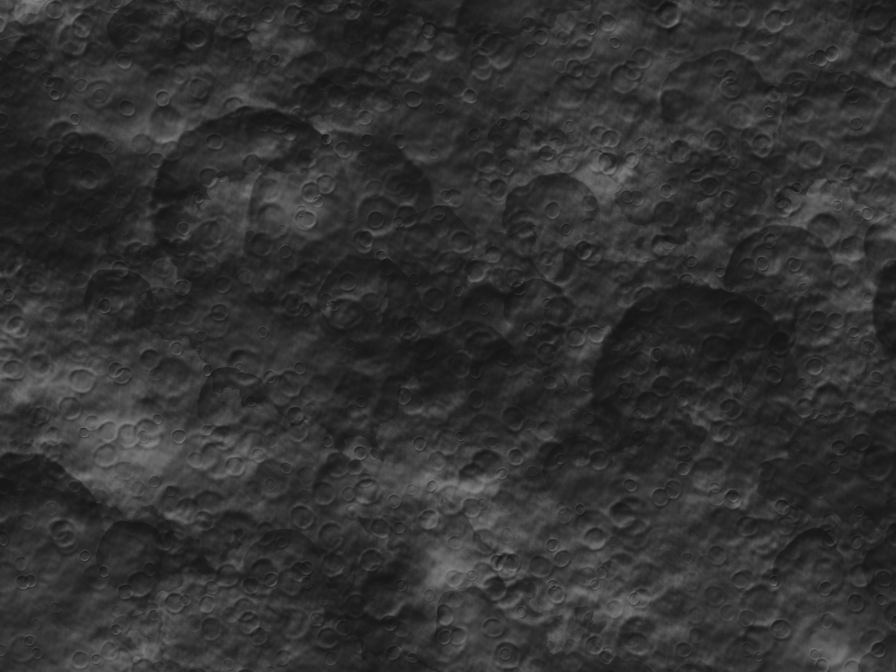
A WebGL 2 fragment shader for this texture:

```glsl
#version 300 es
precision highp float;

#define BASE_TONE 0.211
#define CONTRAST 0.38
#define LIGHT_DIR vec2(-0.29, 0.957)
#define BASIN_CELL 0.39
#define PIT_CELL 0.15
#define PIT_LAYERS 4
#define PIT_RELIEF 0.95
#define BASIN_SHADOW 1.75
#define BAND_SHADOW 1.15
#define PATCH_STRENGTH 2.4
#define ROCK_RELIEF 2.9
#define EDGE_WARP 0.016

uniform vec2 u_resolution;
out vec4 outColor;

// Integer hash giving three values in 0..1
vec3 hash3(vec2 cell, float seed) {
    uvec3 v = uvec3(ivec3(cell, seed));
    v = v * 1664525u + 1013904223u;
    v.x += v.y * v.z; v.y += v.z * v.x; v.z += v.x * v.y;
    v ^= v >> 16u;
    v.x += v.y * v.z; v.y += v.z * v.x; v.z += v.x * v.y;
    return vec3(v >> 8u) / 16777216.0;
}

float cornerSlope(vec2 cell, vec2 offset) {
    return dot(hash3(cell, 7.0).xy * 2.0 - 1.0, offset);
}

float gradientNoise(vec2 p) {
    vec2 i = floor(p), f = p - i;
    vec2 u = f * f * f * (f * (f * 6.0 - 15.0) + 10.0);
    vec2 e = vec2(1.0, 0.0);
    float low = mix(cornerSlope(i, f), cornerSlope(i + e.xy, f - e.xy), u.x);
    float high = mix(cornerSlope(i + e.yx, f - e.yx), cornerSlope(i + e.xx, f - e.xx), u.x);
    return mix(low, high, u.y);
}

float fbm(vec2 p, int octaves) {
    float sum = 0.0, amp = 1.0;
    for (int i = 0; i < octaves; i++) {
        sum += amp * gradientNoise(p);
        p = mat2(1.6, 1.2, -1.2, 1.6) * p + 17.3;
        amp *= 0.5;
    }
    return sum;
}

// Wide craters: x = shadow under the upper wall, y = light on the outer rim
vec2 basins(vec2 p, float cellSize, float density, float seed) {
    vec2 q = p / cellSize, home = floor(q), result = vec2(0.0);
    for (int k = 0; k < 9; k++) {
        vec2 cell = home + vec2(k % 3 - 1, k / 3 - 1);
        vec3 rnd = hash3(cell, seed), kind = hash3(cell, seed + 1.0);
        if (kind.x > density) continue;
        vec2 d = q - cell - rnd.xy;
        float len = max(length(d), 1e-4);
        float r = len / mix(0.25, 0.46, rnd.z);
        float facing = dot(d / len, LIGHT_DIR);
        float inside = 1.0 - smoothstep(0.96, 1.02, r);
        float wall = exp(-2.0 * max(1.0 - r, 0.0));
        float terrace = 0.25 * smoothstep(0.76, 0.81, r);
        float side = 0.25 + 0.75 * smoothstep(-0.5, 0.7, facing * r);
        float shadow = inside * (wall + terrace) * side * mix(0.6, 1.0, kind.y);
        result.x = max(result.x, shadow);
        result.y += (1.0 - inside) * exp(-6.0 * max(r - 1.0, 0.0)) * max(facing, 0.0);
    }
    return result;
}

// Small craters: raised rims and shaded bowls
float pits(vec2 p, float cellSize, float seed) {
    vec2 q = p / cellSize, home = floor(q);
    float pixel = 1.0 / (u_resolution.y * cellSize), shade = 0.0;
    for (int k = 0; k < 9; k++) {
        vec2 cell = home + vec2(k % 3 - 1, k / 3 - 1);
        vec3 rnd = hash3(cell, seed), kind = hash3(cell, seed + 1.0);
        if (kind.x > 0.82) continue;
        vec2 d = q - cell - rnd.xy;
        float len = max(length(d), 1e-4);
        float radius = mix(0.17, 0.45, rnd.z * rnd.z);
        float r = len / radius;
        float facing = dot(d / len, LIGHT_DIR);
        float width = max(0.15, 0.8 * pixel / radius);
        float inner = (r - 0.84) / width, outer = (r - 1.1) / width;
        float rim = 0.8 * exp(-outer * outer) - 1.1 * exp(-inner * inner);
        float bowl = (1.0 - smoothstep(0.8, 1.05, r)) * (0.15 + 0.5 * facing * r);
        shade += (facing * rim - bowl) * mix(0.25, 1.0, kind.y);
    }
    return shade;
}

void main() {
    vec2 p = gl_FragCoord.xy / u_resolution.y;
    vec2 warp = vec2(fbm(p * 12.0, 4), fbm(p * 12.0 + 41.7, 4));
    vec2 ground = p + EDGE_WARP * warp;

    // Pale dust patches with brighter cores
    float dust = fbm(p * vec2(2.6, 3.2) + 3.1, 6);
    float value = PATCH_STRENGTH * dust + 1.2 * smoothstep(0.1, 0.6, dust);

    // Ragged ledges with a sharp edge and a fading shadow
    float ledge = fbm(p * vec2(2.0, 3.8) + 0.25 * warp + 9.4, 6);
    value -= BAND_SHADOW * smoothstep(0.0, 0.04, ledge) * exp(-4.5 * max(ledge, 0.0));

    // Wide and medium basins
    vec2 wide = basins(ground, BASIN_CELL, 0.72, 11.0);
    vec2 medium = basins(ground, BASIN_CELL * 0.5, 0.5, 23.0);
    value -= BASIN_SHADOW * max(wide.x, 0.75 * medium.x);
    value += 0.45 * wide.y + 0.25 * medium.y;

    // Layers of small craters
    float cellSize = PIT_CELL;
    for (int i = 0; i < PIT_LAYERS; i++) {
        value += PIT_RELIEF * pits(p + 0.4 * EDGE_WARP * warp, cellSize, 31.0 + 4.0 * float(i));
        cellSize *= 0.67;
    }

    // Rough rock lit from above, most broken along the ledges
    vec2 rock = p * 18.0;
    float broken = 0.75 + 0.7 * exp(-12.0 * ledge * ledge);
    value += ROCK_RELIEF * broken * (fbm(rock, 5) - fbm(rock + 0.14 * LIGHT_DIR, 5));

    // Soft limits keep the darkest and palest tones apart from black and white
    float tone = BASE_TONE * exp(CONTRAST * 2.7 * tanh(value / 2.7));
    outColor = vec4(vec3(tone), 1.0);
}
```
